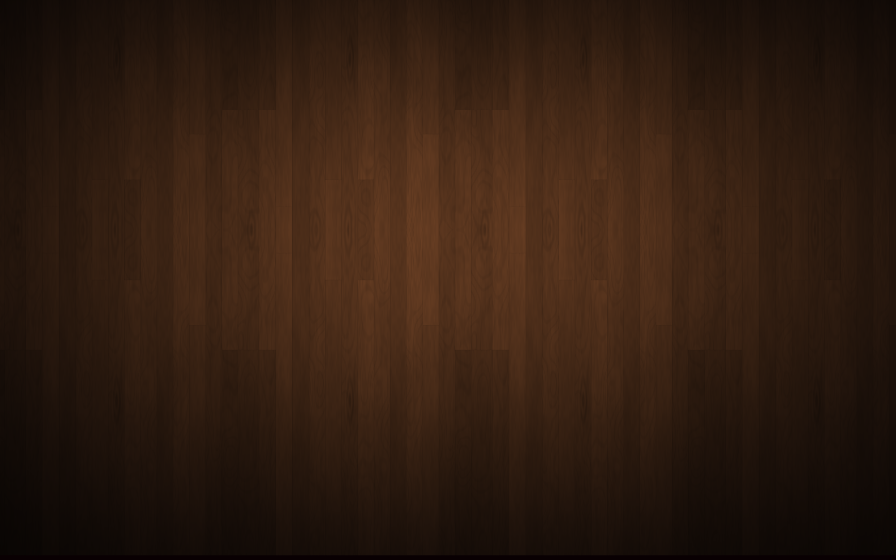
This texture is drawn by a WebGL 1 fragment shader. Its source:

```glsl
precision highp float;
// Dark upright wood planks, mirrored about a horizontal axis, under a soft central glow.
uniform vec2 u_resolution;

float hash(vec2 p) {
  return fract(sin(dot(p, vec2(12.9898, 78.233))) * 43758.5);
}

float noise(vec2 p) {
  vec2 i = floor(p), f = fract(p);
  f = f * f * (3.0 - 2.0 * f);
  return mix(mix(hash(i), hash(i + vec2(1.0, 0.0)), f.x),
             mix(hash(i + vec2(0.0, 1.0)), hash(i + vec2(1.0, 1.0)), f.x), f.y);
}

// Value belonging to one plank of the repeating group.
float pick(float id, vec4 a, vec4 b, vec4 c, vec4 d) {
  vec4 k = vec4(0.0, 1.0, 2.0, 3.0);
  return dot(a, 1.0 - step(0.5, abs(id - k)))
       + dot(b, 1.0 - step(0.5, abs(id - 4.0 - k)))
       + dot(c, 1.0 - step(0.5, abs(id - 8.0 - k)))
       + dot(d, 1.0 - step(0.5, abs(id - 12.0 - k)));
}

// Plank number, left edge and width; one plank is wider than the rest.
vec3 plankAt(float t) {
  if (t < 139.0) {
    float n = floor(t / 13.9);
    return vec3(n, n * 13.9, 13.9);
  }
  if (t < 157.0) return vec3(10.0, 139.0, 18.0);
  float n = min(floor((t - 157.0) / 14.334), 2.0);
  return vec3(11.0 + n, 157.0 + n * 14.334, 14.334);
}

// Growth rings around a stretched knot.
float knot(vec2 p, vec2 center, vec2 size) {
  vec2 q = (p - center) / size;
  float d = length(q) + 0.3 * abs(q.x);
  float ring = 0.5 + 0.5 * sin(d * 8.0 + 1.5 * noise(p * vec2(0.3, 0.08)));
  return ring * exp(-0.6 * d * d);
}

void main() {
  // Canvas spans 768 by 480 units, with y measured downward.
  vec2 uv = gl_FragCoord.xy / u_resolution;
  vec2 p = vec2(uv.x, 1.0 - uv.y) * vec2(768.0, 480.0);
  float px = 768.0 / u_resolution.x;
  float t = mod(p.x - 265.0, 200.0);
  float v = abs(p.y - 197.0);

  // Planks, each with a butt joint and a tone on either side of it
  vec3 plank = plankAt(t);
  float id = plank.x;
  float joint = pick(id, vec4(300.0, 43.0, 300.0, 43.0), vec4(300.0, 300.0, 300.0, 82.0),
                     vec4(300.0, 103.0, 103.0, 103.0), vec4(20.0, 300.0, 0.0, 0.0));
  float inner = pick(id, vec4(0.99, 1.01, 0.96, 0.98), vec4(1.01, 0.93, 1.05, 1.04),
                     vec4(0.91, 0.97, 0.94, 1.01), vec4(1.05, 0.91, 0.0, 0.0));
  float outer = pick(id, vec4(0.99, 0.98, 0.96, 1.05), vec4(1.01, 0.93, 1.05, 1.01),
                     vec4(0.91, 0.84, 0.86, 0.89), vec4(1.01, 0.91, 0.0, 0.0));
  float beyond = smoothstep(-0.7 * px, 0.7 * px, v - joint);
  float tone = mix(inner, outer, beyond);

  // Long fibres, fine pores and sparse wavy growth lines
  vec2 g = vec2(t, v) + vec2(id * 31.0, id * 57.0 + step(joint, v) * 91.0);
  float fibre = noise(g * vec2(0.5, 0.02)) - 0.5;
  float pores = noise(g * vec2(0.9, 0.16)) - 0.5;
  float cloud = noise(g * vec2(0.11, 0.03)) - 0.5;
  float middle = (t - plank.y) / plank.z - 0.5;
  float arch = noise(g * vec2(0.1, 0.03)) * 14.0 + v * 0.06 + middle * middle * 14.0;
  float growth = smoothstep(0.3, 1.0, sin(arch * 1.8));
  tone *= 1.0 + 0.05 * fibre + 0.08 * pores + 0.09 * cloud;
  tone *= 1.01 - 0.05 * growth * step(0.45, hash(vec2(id, 4.0)));

  // Knots confined to their own planks
  vec2 q = vec2(t, v);
  float rings = 0.0;
  if (id == 10.0) rings = knot(q, vec2(150.5, 0.0), vec2(5.0, 17.0));
  if (id == 2.0) rings = knot(q, vec2(33.5, 0.0), vec2(4.5, 23.0))
                       + knot(q, vec2(35.0, 146.0), vec2(4.0, 20.0));
  if (id == 0.0) rings = 0.6 * knot(q, vec2(6.0, 0.0), vec2(5.0, 20.0));
  tone *= 1.0 - 0.18 * rings;

  // Faint seams between planks and at joints
  float side = min(t - plank.y, plank.y + plank.z - t);
  float seam = 1.0 - smoothstep(0.0, 0.9 * px, side);
  float butt = 1.0 - smoothstep(0.0, px, abs(v - joint));
  tone *= 1.0 - 0.08 * seam;
  tone *= 1.0 - 0.05 * butt;

  // Warm glow fading faster toward the floor
  vec2 c = (p - vec2(384.0, 200.0)) / vec2(384.0, p.y < 200.0 ? 200.0 : 280.0);
  float fall = p.y < 200.0 ? 0.85 : 1.42;
  float glow = 0.357 * exp(-1.02 * c.x * c.x - fall * c.y * c.y) + 0.008;
  vec3 warm = mix(vec3(1.0, 0.60, 0.38), vec3(1.0, 0.595, 0.335), smoothstep(0.03, 0.2, glow));
  vec3 color = glow * tone * warm;

  // Nearly black strip along the bottom
  float strip = smoothstep(476.0 - 0.5 * px, 476.0 + 0.5 * px, p.y);
  color = mix(color, vec3(0.035, 0.0, 0.008), strip);
  gl_FragColor = vec4(color, 1.0);
}
```
